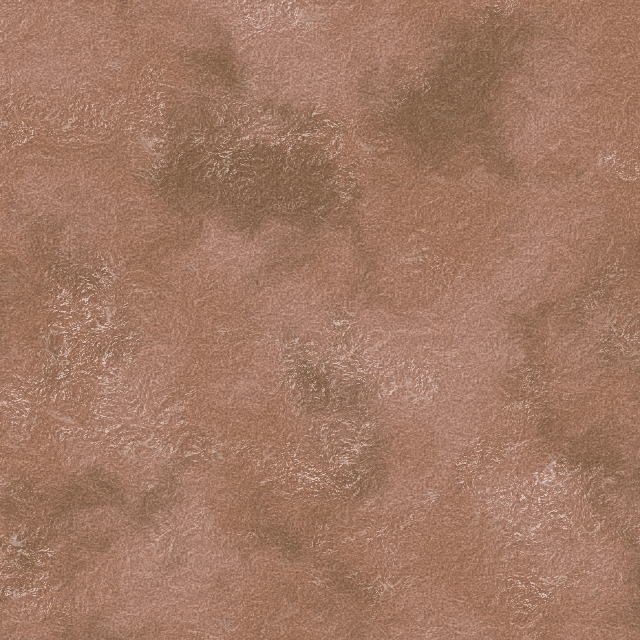
Give the GLSL for this texture, as a WebGL 2 fragment shader.

```glsl
#version 300 es
precision highp float;
// Weathered copper-clay surface: cloudy terracotta, rose and brown stains over
// a finely crumpled relief. Folded gradient noise gives the relief, its slope
// toward the light gives gritty shading, broken pale glints and thin creases.

#define STAIN_SCALE 3.4
#define CRUMPLE_SCALE 34.0
#define GRAIN_SCALE 290.0
#define SHADE 0.066
#define GRAIN 0.25
#define GLINT 0.95
#define GLINT_FLOOR 0.25
#define TERRACOTTA vec3(0.632, 0.453, 0.362)
#define ROSE vec3(0.680, 0.508, 0.438)
#define UMBER vec3(0.512, 0.380, 0.285)
#define PALE vec3(0.870, 0.805, 0.785)
#define TAN vec3(0.750, 0.655, 0.580)

uniform vec2 u_resolution;
out vec4 fragColor;

// Random unit vector for a lattice cell
vec2 cellGradient(ivec2 cell) {
    uint h = uint(cell.x) * 1597334677u ^ uint(cell.y) * 3812015801u;
    h = (h ^ (h >> 15)) * 2246822519u;
    h = (h ^ (h >> 13)) * 3266489917u;
    float angle = float((h ^ (h >> 16)) & 65535u) * 6.28318 / 65536.0;
    return vec2(cos(angle), sin(angle));
}

float gradientNoise(vec2 p) {
    ivec2 i = ivec2(floor(p));
    vec2 f = fract(p);
    vec2 u = f * f * f * (f * (f * 6.0 - 15.0) + 10.0);
    float a = dot(cellGradient(i), f);
    float b = dot(cellGradient(i + ivec2(1, 0)), f - vec2(1, 0));
    float c = dot(cellGradient(i + ivec2(0, 1)), f - vec2(0, 1));
    float d = dot(cellGradient(i + ivec2(1, 1)), f - vec2(1, 1));
    return mix(mix(a, b, u.x), mix(c, d, u.x), u.y);
}

mat2 rotation(float angle) {
    float c = cos(angle), s = sin(angle);
    return mat2(c, s, -s, c);
}

float fbm(vec2 p) {
    float sum = 0.0, amplitude = 0.5;
    mat2 turn = rotation(0.6);
    for (int i = 0; i < 7; i++) {
        sum += amplitude * gradientNoise(p);
        p = turn * p * 2.03 + 17.3;
        amplitude *= 0.63;
    }
    return sum;
}

// Height of the crumpled skin: creased folds, steeper at fine scales
float crumple(vec2 p) {
    float height = 0.0, frequency = CRUMPLE_SCALE, steepness = 0.32;
    mat2 turn = rotation(0.9);
    for (int i = 0; i < 4; i++) {
        height -= abs(gradientNoise(p * frequency + 5.7)) * steepness / frequency;
        p = turn * p;
        frequency *= 2.05;
        steepness *= 1.38;
    }
    return height;
}

void main() {
    vec2 p = gl_FragCoord.xy / u_resolution.y;

    // Stains, with warped and frayed outlines
    vec2 drift = vec2(fbm(p * 2.5 + 3.1), fbm(p * 2.5 + 41.7));
    vec2 q = p + 0.14 * drift;
    float rose = smoothstep(-0.18, 0.24, fbm(q * STAIN_SCALE + 11.0));
    float umber = smoothstep(-0.06, 0.36, fbm(q * STAIN_SCALE + 63.0));
    vec3 color = mix(TERRACOTTA, ROSE, rose);
    color = mix(color, UMBER, 0.9 * umber);

    // Glints gather in slanted patches
    vec2 streak = rotation(-0.5) * q * vec2(1.0, 1.15);
    float polish = smoothstep(-0.04, 0.34, fbm(streak * 4.3 + 87.0));

    // Relief slope toward a light that wanders around the upper left
    vec2 sway = vec2(gradientNoise(p * 19.0), gradientNoise(p * 19.0 + 29.0));
    vec2 skin = p * vec2(0.88, 1.0) + 0.02 * drift + 0.008 * sway;
    vec2 toLight = 0.0006 * (rotation(2.2 * sway.x) * normalize(vec2(-0.5, 0.85)));
    float slope = (crumple(skin - toLight) - crumple(skin + toLight)) / 0.0012;
    slope *= mix(0.9, 1.25, polish);

    // Sharp shading and fine grit
    float grit = gradientNoise(p * GRAIN_SCALE);
    color *= 1.0 + SHADE * clamp(slope, -1.5, 1.5) + GRAIN * grit;

    // Broken pale facets and thin crease lines, duller and tan over the umber
    float fleck = smoothstep(-0.32, 0.22, gradientNoise(p * 105.0 + 7.0) + 0.5 * grit);
    float facet = smoothstep(0.25, 1.05, slope) * mix(0.3, 1.0, fleck);
    float fold = abs(gradientNoise(skin * 47.0 + 2.0 * sway + 13.0));
    float crease = (1.0 - smoothstep(0.02, 0.11, fold)) * smoothstep(0.0, 0.35, sway.y + 0.4 * grit);
    float glint = max(facet, 0.6 * crease) * mix(GLINT_FLOOR, 1.0, polish);
    color = mix(color, mix(PALE, TAN, 0.65 * umber), GLINT * glint);

    fragColor = vec4(color, 1.0);
}
```
